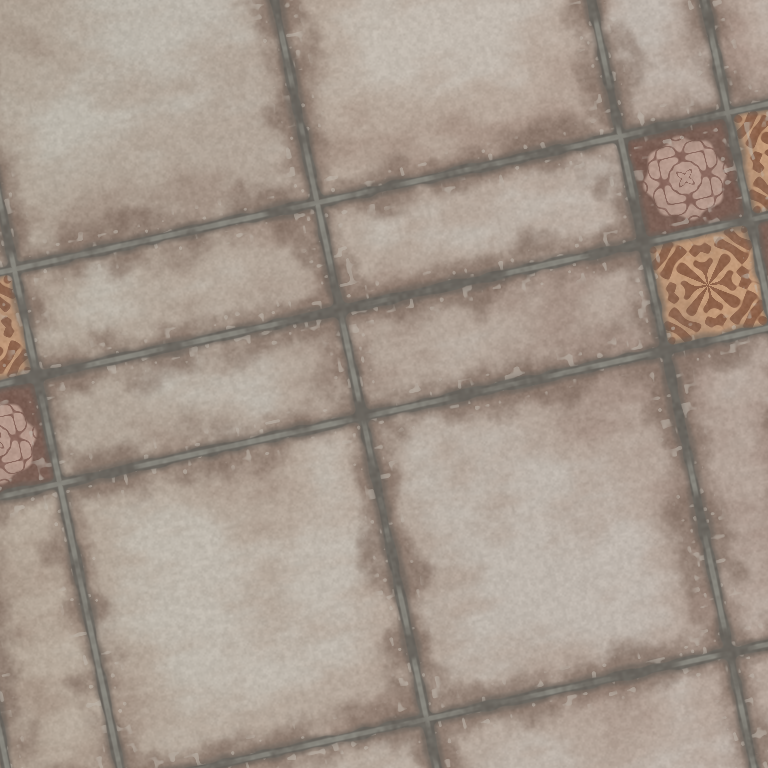
This texture is drawn by a WebGL 2 fragment shader. Its source:

```glsl
#version 300 es
precision highp float;

uniform vec2 u_resolution;
out vec4 outColor;

const float BAND = 0.355;    // narrow tile width, large tiles are 1 wide
const float GROUT = 0.015;   // half width of a joint
const vec3 PALE = vec3(0.745, 0.715, 0.675);
const vec3 STONE = vec3(0.70, 0.645, 0.595);
const vec3 TAN = vec3(0.645, 0.575, 0.525);
const vec3 BROWN = vec3(0.50, 0.425, 0.38);
const vec3 JOINT_DARK = vec3(0.39, 0.37, 0.345);
const vec3 JOINT_LIGHT = vec3(0.58, 0.575, 0.54);

float hash(vec2 p) {
  vec3 q = fract(p.xyx * vec3(0.1031, 0.1030, 0.0973));
  q += dot(q, q.yzx + 33.33);
  return fract((q.x + q.y) * q.z);
}

float noise(vec2 p) {
  vec2 i = floor(p), f = fract(p);
  f = f * f * (3.0 - 2.0 * f);
  float low = mix(hash(i), hash(i + vec2(1, 0)), f.x);
  float high = mix(hash(i + vec2(0, 1)), hash(i + vec2(1, 1)), f.x);
  return mix(low, high, f.y);
}

float fbm(vec2 p) {
  float sum = 0.0, amp = 0.5;
  for (int i = 0; i < 5; i++) {
    sum += amp * noise(p);
    p = mat2(1.6, 1.2, -1.2, 1.6) * p + 17.3;
    amp *= 0.5;
  }
  return sum / 0.97;
}

// Two narrow cells then two wide ones: local position, width, index.
vec3 axisCell(float t) {
  float period = 2.0 * (BAND + 1.0);
  float s = mod(t, period);
  float id = 4.0 * floor(t / period);
  if (s < 2.0 * BAND) {
    float k = floor(s / BAND);
    return vec3(s - k * BAND, BAND, id + k);
  }
  s -= 2.0 * BAND;
  return vec3(fract(s), 1.0, id + 2.0 + floor(s));
}

float roundBox(vec2 p, vec2 halfSize, float radius) {
  vec2 d = abs(p) - halfSize + radius;
  return length(max(d, 0.0)) + min(max(d.x, d.y), 0.0) - radius;
}

// Pale scrollwork rosette on a dark ground; q spans -1 to 1.
vec3 medallion(vec2 q, float wear) {
  float r = length(q), a = atan(q.y, q.x);
  float disc = smoothstep(0.04, -0.04, r - 0.80 - 0.05 * cos(8.0 * a));
  float scroll = cos(11.0 * q.x) * cos(11.0 * q.y) + 0.7 * cos(15.0 * r + 1.4 * cos(4.0 * a));
  float lines = smoothstep(0.10, 0.32, abs(scroll + 0.5 * (wear - 0.5)));
  vec3 figure = mix(vec3(0.53, 0.40, 0.36), vec3(0.71, 0.60, 0.55), lines);
  return mix(vec3(0.47, 0.36, 0.32), figure, disc);
}

// Brown leaves around a star on an ochre ground.
vec3 leafTile(vec2 q, float wear) {
  float r = length(q), a = atan(q.y, q.x);
  vec2 m = abs(q);
  float leaves = sin(9.0 * m.x + 2.0 * cos(7.0 * m.y)) * sin(9.0 * m.y + 2.0 * cos(7.0 * m.x));
  float star = cos(8.0 * a) * smoothstep(0.55, 0.15, r);
  float ink = smoothstep(0.02, 0.24, leaves + star + 0.5 * (wear - 0.5));
  return mix(vec3(0.77, 0.61, 0.48), vec3(0.53, 0.36, 0.27), ink * 0.9);
}

// Mottled glaze with cloudy pale patches and fine grain.
vec3 stoneTile(vec2 p, float tone, float depth) {
  float cloud = fbm(p * 3.2 + tone * 19.0);
  float streak = fbm(p * vec2(7.0, 19.0) + tone * 7.0);
  float pale = cloud * 0.9 + streak * 0.35 + smoothstep(0.0, 0.3, depth) * 0.25;
  vec3 color = mix(TAN, STONE, smoothstep(0.40, 0.68, pale));
  color = mix(color, PALE, smoothstep(0.66, 1.02, pale));
  return color + (tone - 0.5) * vec3(0.025, 0.02, 0.015);
}

void main() {
  // Slanted tile axes
  vec2 canvas = gl_FragCoord.xy / u_resolution.y;
  mat2 axes = mat2(0.3945, 0.0866, 0.0833, -0.3932);
  vec2 p = inverse(axes) * (canvas - vec2(0.4427, 0.5964));
  float pixel = 2.5 / u_resolution.y;

  vec3 cx = axisCell(p.x - 1.0), cy = axisCell(p.y + BAND);
  vec2 size = vec2(cx.y, cy.y), local = vec2(cx.x, cy.x) - 0.5 * size;
  vec2 id = vec2(cx.z, cy.z);
  float grain = noise(p * 75.0), rough = fbm(p * 9.0);
  float depth = -roundBox(local, 0.5 * size - GROUT, 0.018) + 0.010 * (noise(p * 24.0) - 0.5);

  // Tile faces
  vec3 color = stoneTile(p, hash(id + 40.0), depth);
  color += vec3(0.012, -0.004, 0.006) * (canvas.x - 0.4);
  float stain = smoothstep(0.10, 0.0, depth + 0.20 * (rough - 0.48));
  bool ornate = max(size.x, size.y) < 0.5;
  if (ornate) {
    vec2 q = local / (0.5 * BAND - GROUT);
    color = mod(id.x + id.y, 2.0) < 0.5 ? medallion(q, rough) : leafTile(q, rough);
    stain *= 0.35;
  }
  color = mix(color, BROWN, stain * 0.72);
  color += 0.045 * (grain - 0.5) + 0.035 * (noise(p * 150.0) - 0.5);

  // Chipped rims
  float rim = smoothstep(0.022, 0.0, depth + 0.02 * (rough - 0.5));
  color = mix(color, JOINT_DARK, rim * 0.55);
  float chip = smoothstep(0.76, 0.90, noise(p * 52.0 + 9.0)) * smoothstep(0.05, 0.01, abs(depth - 0.025));
  color = mix(color, PALE, chip * 0.55);

  // Joints with a lighter worn ridge
  vec2 toLine = 0.5 * size - abs(local);
  float ridge = smoothstep(0.009, 0.002, abs(min(toLine.x, toLine.y) - 0.004 * rough));
  vec3 joint = mix(JOINT_DARK, JOINT_LIGHT, 0.25 * grain + 0.6 * ridge * smoothstep(0.3, 0.65, rough));
  color = mix(joint, color, smoothstep(-pixel, pixel, depth));

  outColor = vec4(clamp(color, 0.0, 1.0), 1.0);
}
```
